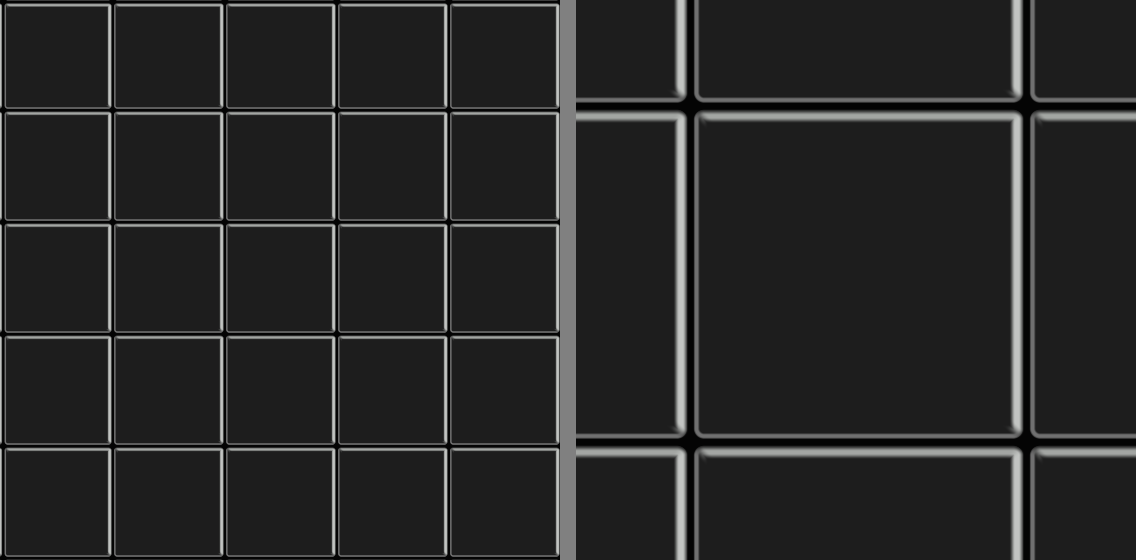
Left, the full canvas; right, a detail of the centre.
Reproduce this pattern procedurally as a Shadertoy shader.

```glsl
float roundedBox(vec2 p, vec2 halfSize, float radius) {
    vec2 q = abs(p) - halfSize + radius;
    return length(max(q, 0.0)) + min(max(q.x, q.y), 0.0) - radius;
}

// Soft stripe covering the range from start to end
float band(float x, float start, float end, float soft) {
    return smoothstep(start - soft, start + soft, x)
         - smoothstep(end - soft, end + soft, x);
}

void mainImage(out vec4 fragColor, in vec2 fragCoord) {
    // Five by five tiles, with the seams slightly off the grid
    vec2 grid = 5.0 * fragCoord / iResolution.xy - vec2(0.0075, 0.0176);
    float pixel = 5.0 / min(iResolution.x, iResolution.y);

    // Outer left and top seams sit further inside the canvas
    grid.x -= 0.022 * step(grid.x, 0.5);
    grid.y += 0.033 * step(4.5, grid.y);

    vec2 tile = fract(grid) - 0.5;
    float inset = -roundedBox(tile, vec2(0.4895), 0.03);

    // Dark tile face over a black seam
    float face = smoothstep(-0.5 * pixel, 0.5 * pixel, inset);
    vec3 color = mix(vec3(0.015), vec3(0.115), face);

    // Wide highlight on the top and right, mitred at the other corners
    float lit = smoothstep(-0.025, 0.025, tile.x + tile.y);
    float rightSide = smoothstep(-0.02, 0.02, tile.x - tile.y);
    float wide = band(inset, mix(0.008, 0.004, rightSide), 0.032, max(0.009, 0.6 * pixel));
    vec3 highlight = mix(vec3(0.64, 0.65, 0.64), vec3(0.76, 0.77, 0.76), rightSide);
    color = mix(color, highlight, wide * lit);

    // Thin grey rim on the bottom and left
    float thin = band(inset, 0.001, 0.014, max(0.004, 0.6 * pixel));
    color = mix(color, vec3(0.44), thin * (1.0 - lit));

    fragColor = vec4(color, 1.0);
}
```
